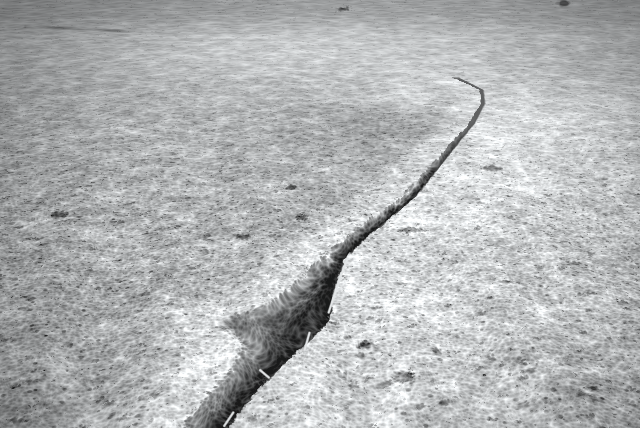
This texture is drawn by a Shadertoy shader. Its source:

```glsl
const float HORIZON = 1.25;   // height at which the ground plane vanishes
const float FINEST = 170.0;   // finest grain kept in the distance
const float GROUND = 0.735;
const float GRAIN = 0.25;
const float PIT_DEPTH = 0.22;
const float CRACK_TOP = 0.82;
const vec3 TINT = vec3(0.988, 1.0, 1.006);
// Height, right lip, width of the exposed wall
const vec3 CRACK[15] = vec3[15](
    vec3(0.0, 0.535, 0.12), vec3(0.06, 0.578, 0.11), vec3(0.111, 0.625, 0.11),
    vec3(0.195, 0.713, 0.15), vec3(0.248, 0.77, 0.27), vec3(0.285, 0.778, 0.17),
    vec3(0.325, 0.782, 0.11), vec3(0.395, 0.805, 0.06), vec3(0.463, 0.879, 0.05),
    vec3(0.535, 0.967, 0.035), vec3(0.596, 1.016, 0.026), vec3(0.711, 1.109, 0.014),
    vec3(0.758, 1.134, 0.011), vec3(0.79, 1.13, 0.010), vec3(0.818, 1.074, 0.016));
// Hollows and distant stones: centre, radii
const vec4 HOLLOWS[11] = vec4[11](
    vec4(0.947, 0.119, 0.033, 0.015), vec4(0.853, 0.193, 0.021, 0.01),
    vec4(1.04, 0.06, 0.018, 0.008), vec4(0.57, 0.447, 0.021, 0.007),
    vec4(0.703, 0.492, 0.016, 0.008), vec4(0.682, 0.562, 0.014, 0.007),
    vec4(0.137, 0.498, 0.022, 0.009), vec4(0.957, 0.463, 0.035, 0.006),
    vec4(1.152, 0.607, 0.028, 0.007), vec4(0.8, 0.979, 0.018, 0.006),
    vec4(1.315, 0.992, 0.015, 0.009));
// Pale strands caught in the crack: both ends
const vec4 STRANDS[5] = vec4[5](
    vec4(0.812, 0.395, 0.796, 0.355), vec4(0.796, 0.355, 0.768, 0.27),
    vec4(0.712, 0.183, 0.723, 0.222), vec4(0.608, 0.135, 0.628, 0.118),
    vec4(0.524, 0.005, 0.545, 0.036));

vec2 hash2(vec2 p) {
    vec3 q = fract(p.xyx * vec3(0.1031, 0.103, 0.0973));
    q += dot(q, q.yzx + 33.33);
    return fract((q.xx + q.yz) * q.zy);
}
// Centred distance to the nearest cell point, and that cell's random value
vec2 cellular(vec2 p) {
    vec2 cell = floor(p), nearest = vec2(8.0, 0.0);
    for (int i = 0; i < 9; i++) {
        vec2 id = cell + vec2(i % 3 - 1, i / 3 - 1);
        float d = length(id + hash2(id) - p);
        if (d < nearest.x) nearest = vec2(d, hash2(id + 71.0).x);
    }
    return nearest - vec2(0.46, 0.0);
}
float pits(vec2 p) {
    vec2 c = cellular(p);
    float radius = 0.03 + 0.4 * pow(c.y, 5.0);
    return 1.0 - smoothstep(radius * 0.4, radius, c.x + 0.46);
}
float segment(vec2 p, vec2 a, vec2 b) {
    vec2 ab = b - a;
    return length(p - a - ab * clamp(dot(p - a, ab) / dot(ab, ab), 0.0, 1.0));
}
float glow(vec2 p, vec2 centre, vec2 radii) {
    vec2 d = (p - centre) / radii;
    return exp(-dot(d, d));
}
vec2 crackAt(float y) {
    vec2 c = CRACK[0].yz;
    for (int i = 0; i < 14; i++) {
        float t = (y - CRACK[i].x) / (CRACK[i + 1].x - CRACK[i].x);
        c = mix(c, CRACK[i + 1].yz, clamp(t, 0.0, 1.0));
    }
    return c;
}

void mainImage(out vec4 fragColor, in vec2 fragCoord) {
    vec2 p = fragCoord / iResolution.y;
    float aa = 1.2 / iResolution.y;
    float depth = 1.0 / (HORIZON - p.y);
    vec2 ground = vec2((p.x - 0.75) * depth, depth * 1.4);
    ground.y += 0.012 * sin(ground.x * 9.0) + 0.008 * sin(ground.x * 23.0 + ground.y * 5.0);
    // Layered grain, softened with distance
    float grain = 0.0, freq = 6.0, weight = 0.45;
    for (int i = 0; i < 5; i++) {
        float keep = 1.0 - smoothstep(0.5, 2.2, freq * depth * depth / FINEST);
        grain += weight * keep * cellular(ground * freq * vec2(0.75, 1.2) + float(i) * 17.3).x;
        freq *= 2.1;
        weight *= 1.22;
    }
    vec2 warped = p + 0.008 * sin(p.yx * 57.0 + 2.0 * sin(p * 31.0));
    float rock = cellular(warped * 27.0).x;
    float chips = cellular(warped * 115.0).x;
    float rubble = 0.5 * rock + 0.6 * cellular(warped * 60.0 + 4.0).x + 0.6 * chips;
    // Crack outline with roughened lips
    vec2 crack = crackAt(p.y);
    float rough = min(crack.y, 0.06);
    float right = crack.x + rough * 0.2 * rubble;
    float left = crack.x - crack.y + rough * 0.6 * rubble;
    // Broad light over ridge, bank and distant bands
    float side = p.x - crack.x;
    float ridgeWidth = mix(0.24, 0.06, clamp(p.y / 0.75, 0.0, 1.0));
    float ridge = 1.0 - smoothstep(0.2, 1.4, -(side + crack.y) / ridgeWidth);
    float slope = mix(0.16 * ridge, 0.17 * exp(-side * side / 0.3), smoothstep(-0.02, 0.02, side));
    float light = GROUND + slope * (1.0 - smoothstep(0.7, 0.88, p.y));
    light += 0.09 * glow(p, vec2(0.72, 0.88), vec2(0.58, 0.07));
    light += 0.09 * glow(p, vec2(0.98, 0.785), vec2(0.13, 0.05));
    light -= 0.07 * glow(p, vec2(0.86, 0.7), vec2(0.22, 0.045));
    light -= 0.07 * smoothstep(0.91, 0.97, p.y);
    // Surface detail and hollows
    float near = 1.0 - smoothstep(0.45, 0.95, p.y);
    light += GRAIN * grain + 0.15 * near * chips;
    light -= PIT_DEPTH * (0.3 + 0.7 * near) * pits(ground * vec2(24.0, 36.0) + 0.4 * rubble);
    light -= PIT_DEPTH * near * pits(ground * vec2(52.0, 66.0) + 5.0);
    for (int i = 0; i < 11; i++) {
        float d = length((p - HOLLOWS[i].xy) / HOLLOWS[i].zw) + 0.8 * rubble;
        light -= 0.34 * (1.0 - smoothstep(0.4, 1.15, d));
    }
    float furrow = segment(p, vec2(0.06, 0.938), vec2(0.33, 0.926));
    light -= 0.2 * (1.0 - smoothstep(0.0, 0.006, furrow)) * (0.6 + 0.4 * sin(p.x * 55.0));
    // Pitted wall rolling off the ridge into the gap
    float across = clamp((p.x - left) / max(right - left, 0.005), 0.0, 1.0);
    float wall = mix(0.66, 0.16, smoothstep(0.05, 0.95, across + 0.2 * rubble)) + 0.42 * rubble;
    wall = mix(wall, 0.38, smoothstep(0.55, 0.75, p.y));
    float inside = smoothstep(0.0, 0.15, across) * smoothstep(-aa, aa, right - p.x);
    inside *= 1.0 - smoothstep(CRACK_TOP - 0.005, CRACK_TOP + 0.003, p.y);
    light = mix(light, max(wall, 0.1), inside);
    light -= 0.16 * glow(p, vec2(0.55, 0.245), vec2(0.045, 0.018));
    // Thin pale strands
    float strand = 1.0;
    for (int i = 0; i < 5; i++) strand = min(strand, segment(p, STRANDS[i].xy, STRANDS[i].zw));
    light = mix(light, 0.9, 1.0 - smoothstep(0.002 - aa * 0.5, 0.002 + aa, strand));
    // Lens falloff
    float corner = length((p - vec2(0.82, 0.45)) / vec2(0.9, 0.75));
    light *= 1.0 - 0.29 * smoothstep(0.5, 1.25, corner);
    fragColor = vec4(clamp(light * TINT, 0.0, 1.0), 1.0);
}
```
